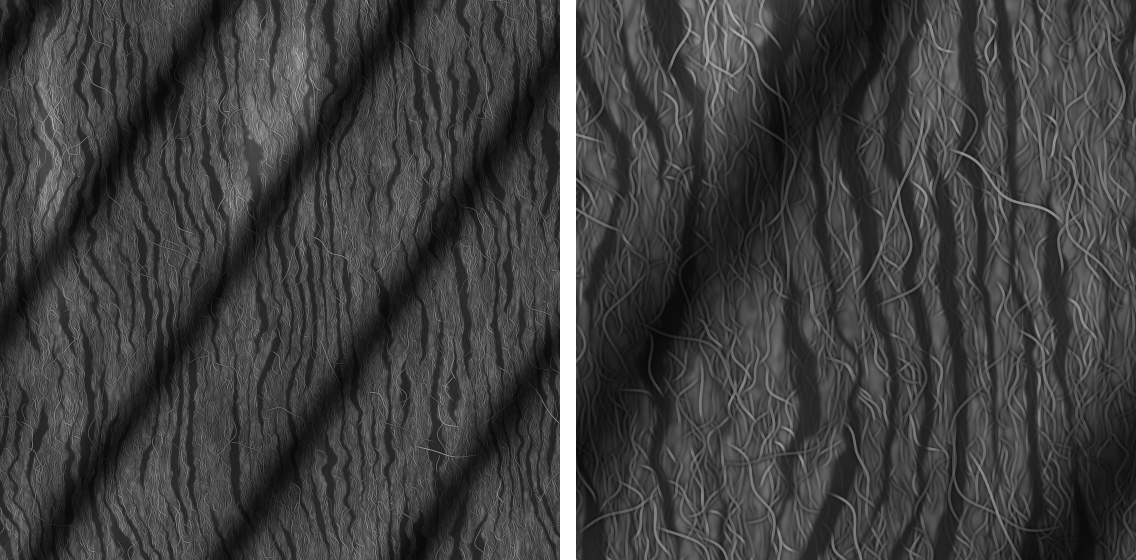
Left, the full canvas; right, a detail of the centre.
A WebGL 2 fragment shader for this texture:

```glsl
#version 300 es
precision highp float;
uniform vec2 u_resolution;
out vec4 fragColor;

vec4 hash4(vec2 p) {
    vec4 h = fract(p.xyxy * vec4(0.1031, 0.1030, 0.0973, 0.1099));
    h += dot(h, h.wzxy + 33.33);
    return fract((h.xxyz + h.yzzw) * h.zywx);
}

float noise(vec2 p) {
    vec2 cell = floor(p), f = fract(p);
    f = f * f * (3.0 - 2.0 * f);
    return mix(mix(hash4(cell).x, hash4(cell + vec2(1, 0)).x, f.x),
               mix(hash4(cell + vec2(0, 1)).x, hash4(cell + vec2(1, 1)).x, f.x), f.y);
}

// Paints one layer of curved fibres, one per grid cell, over the given tone
float paintFibres(float tone, vec2 p, float cells, float spread, float curl,
                  float amount, float light, float seed) {
    float pixel = 1.0 / u_resolution.y;
    vec2 q = p * cells + hash4(vec2(seed, 7.0)).xy * 9.0;
    vec2 home = floor(q);
    for (int j = -1; j <= 1; j++) {
        for (int i = -1; i <= 1; i++) {
            vec2 id = home + vec2(i, j);
            vec4 place = hash4(id + seed * 17.3);
            vec4 look = hash4(id + seed * 31.7 + 90.0);
            if (look.w > amount) continue;

            float angle = 0.06 + (place.z + look.z - 1.0) * spread;
            vec2 d = q - id - place.xy;
            float along = dot(d, vec2(-sin(angle), cos(angle)));
            float across = dot(d, vec2(cos(angle), sin(angle)));
            float phase = place.w * 6.28;
            float bend = (look.x - 0.5) * 2.0 * curl;
            across -= bend * along * along + 0.07 * curl * sin(along * 7.0 + phase);
            float slope = 2.0 * bend * along + 0.49 * curl * cos(along * 7.0 + phase);

            float dist = abs(across) * inversesqrt(1.0 + slope * slope) / cells;
            float halfLength = 0.45 + 0.4 * look.y;
            float ends = 1.0 - smoothstep(halfLength - 0.2, halfLength, abs(along));
            float halo = 1.0 - smoothstep(0.0005, 0.0035, dist);
            float core = clamp((0.0008 - dist) / pixel + 0.5, 0.0, 1.0);
            tone *= 1.0 - 0.24 * halo * ends;
            float shade = light * (0.68 + 0.64 * place.w);
            tone = mix(tone, shade, core * ends * (0.5 + 0.4 * look.z));
        }
    }
    return tone;
}

// Ragged dark slits between neighbouring upright strands
float strandGaps(vec2 p) {
    float s = p.x * 37.0 + p.y * 1.8 + 2.2 * noise(p * vec2(8.0, 7.0))
            + 0.5 * noise(p * vec2(30.0, 38.0)) + 0.16 * noise(p * vec2(130.0, 110.0));
    float edge = floor(s + 0.5);
    float opening = noise(vec2(edge * 5.3, p.y * 11.0 + hash4(vec2(edge, 3.0)).x * 20.0));
    float halfGap = 0.5 * opening - 0.13;
    return smoothstep(-0.07, 0.1, halfGap - abs(s - edge));
}

void main() {
    vec2 p = gl_FragCoord.xy / u_resolution.y;

    // Matted body
    float tone = 0.23 + 0.13 * noise(p * vec2(210.0, 45.0))
               + 0.09 * noise(p * vec2(330.0, 190.0));

    // Packed fibres, then short curly ones
    for (int k = 0; k < 9; k++) {
        tone = paintFibres(tone, p, 20.0 + float(k), 0.42, 0.35, 1.0, 0.43, float(k) + 1.0);
    }
    for (int k = 0; k < 4; k++) {
        tone = paintFibres(tone, p, 36.0 + 2.0 * float(k), 0.8, 0.8, 0.85, 0.45, float(k) + 21.0);
    }

    tone = mix(tone, 0.125, 0.86 * strandGaps(p));

    // Loose hairs crossing the strands
    tone = paintFibres(tone, p, 23.0, 0.7, 0.9, 0.6, 0.46, 41.0);
    tone = paintFibres(tone, p, 17.0, 1.3, 0.8, 0.4, 0.49, 42.0);
    tone = paintFibres(tone, p, 11.0, 1.5, 0.3, 0.22, 0.52, 43.0);

    // Upright patches of wear
    float wear = 0.6 * noise(p * vec2(11.0, 4.5) + 5.0) + 0.4 * noise(p * vec2(24.0, 8.0) + 31.0);
    tone *= 0.76 + 0.56 * wear;
    tone += 0.09 * smoothstep(0.66, 0.9, wear);

    // Soft diagonal shadows
    float phase = 3.0 * p.x - 2.0 * p.y - 0.2 + 0.03 * (noise(p * vec2(45.0, 14.0)) - 0.5);
    float offset = abs(fract(phase + 0.5) - 0.5);
    tone *= 1.0 - 0.73 * exp(-pow(offset / 0.125, 2.0));

    fragColor = vec4(vec3(tone), 1.0);
}
```
